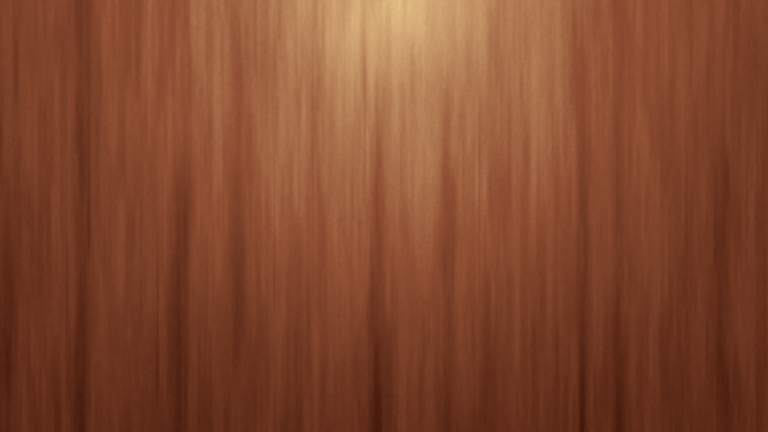
Write a Shadertoy shader that draws this texture.

```glsl
// Vertical wood grain under a warm lamp at the top centre. Layered columns of
// stretched noise make the fibres, soft bands make the dark seams, and a smooth
// light field sets a tone that is finally mapped to a brown colour ramp.

float hash(vec2 p) {
    return fract(sin(dot(p, vec2(127.1, 311.7))) * 43758.5453);
}

// Shade along one fibre column, with fairly abrupt changes between segments.
float column(float id, float y, float seed) {
    float t = y + 40.0 * hash(vec2(id, seed));
    float cell = floor(t);
    float blend = smoothstep(0.2, 0.8, t - cell);
    return mix(hash(vec2(id + seed, cell)), hash(vec2(id + seed, cell + 1.0)), blend);
}

// Signed grain in -0.5..0.5: columns across x, segments along y.
float grain(vec2 uv, float columns, float segments, float seed) {
    float x = uv.x * columns;
    float id = floor(x);
    float y = uv.y * segments;
    float edge = smoothstep(0.25, 0.75, x - id);
    return mix(column(id, y, seed), column(id + 1.0, y, seed), edge) - 0.5;
}

float softNoise(vec2 p) {
    vec2 i = floor(p);
    vec2 f = smoothstep(0.0, 1.0, p - i);
    float low = mix(hash(i), hash(i + vec2(1, 0)), f.x);
    float high = mix(hash(i + vec2(0, 1)), hash(i + vec2(1, 1)), f.x);
    return mix(low, high, f.y) - 0.5;
}

float bell(float d, float width) {
    return exp(-d * d / (width * width));
}

// Broad light: dim sides and floor, bright pool at the top.
float lightField(vec2 uv) {
    float dx = uv.x - 0.51;
    float drop = 1.0 - uv.y;
    float body = 0.24 * bell(dx, 0.39) * smoothstep(-0.15, 0.75, uv.y);
    float halo = 0.05 * bell(dx, 0.25) * bell(drop, 0.32);
    float lamp = 0.13 * bell(dx, 0.11) * bell(drop, 0.16);
    return 0.36 + 0.075 * uv.y + body + halo + lamp;
}

// Soft vertical band fading out at both ends.
float band(vec2 uv, float x, float width, float bottom, float top) {
    float ends = smoothstep(bottom - 0.15, bottom + 0.1, uv.y)
               * (1.0 - smoothstep(top - 0.15, top + 0.1, uv.y));
    return bell(uv.x - x, width) * ends;
}

float seams(vec2 uv) {
    // x, width, bottom, top
    const vec4 dark[9] = vec4[9](
        vec4(0.010, 0.014, -0.3, 0.50), vec4(0.106, 0.011, -0.3, 1.30),
        vec4(0.237, 0.012, -0.3, 0.65), vec4(0.311, 0.011, 0.20, 0.95),
        vec4(0.489, 0.011, -0.3, 0.74), vec4(0.583, 0.010, -0.3, 0.82),
        vec4(0.760, 0.010, -0.3, 0.92), vec4(0.808, 0.010, -0.3, 1.30),
        vec4(0.938, 0.013, 0.10, 0.75));
    float sum = 0.0;
    for (int i = 0; i < 9; i++) {
        sum += band(uv, dark[i].x, dark[i].y, dark[i].z, dark[i].w);
    }
    return sum;
}

// Hairline cracks scattered over the width, each with its own span.
float cracks(vec2 uv) {
    float sum = 0.5 * band(uv, 0.475, 0.0016, 0.65, 0.90);
    for (int i = 0; i < 10; i++) {
        float n = float(i);
        float x = (n + hash(vec2(n, 5.0))) / 10.0;
        float bottom = 0.7 * hash(vec2(n, 9.0));
        sum += 0.4 * band(uv, x, 0.0014, bottom, bottom + 0.4);
    }
    return sum;
}

vec3 woodRamp(float tone) {
    const vec3 umber = vec3(0.30, 0.12, 0.06);
    const vec3 sienna = vec3(0.57, 0.315, 0.205);
    const vec3 honey = vec3(0.80, 0.62, 0.43);
    return tone < sienna.r
        ? mix(umber, sienna, (tone - umber.r) / (sienna.r - umber.r))
        : mix(sienna, honey, (tone - sienna.r) / (honey.r - sienna.r));
}

void mainImage(out vec4 fragColor, in vec2 fragCoord) {
    vec2 uv = fragCoord / iResolution.xy;
    float tone = lightField(uv);

    // Fibres, from wide boards to fine threads
    tone += 0.035 * grain(uv, 34.0, 1.5, 1.0);
    tone += 0.050 * grain(uv, 95.0, 4.0, 2.0);
    tone += 0.040 * grain(uv, 190.0, 8.0, 3.0);
    tone += 0.015 * softNoise(uv * vec2(360.0, 60.0));

    // Lighter boards beside the seams
    tone += 0.025 * band(uv, 0.535, 0.030, -0.3, 0.75);
    tone += 0.025 * band(uv, 0.270, 0.022, 0.15, 1.30);

    // Seams, cracks and surface speckle
    tone -= 0.065 * seams(uv) + 0.08 * cracks(uv);
    tone += 0.018 * softNoise(uv * vec2(400.0, 225.0));

    fragColor = vec4(clamp(woodRamp(tone), 0.0, 1.0), 1.0);
}
```
